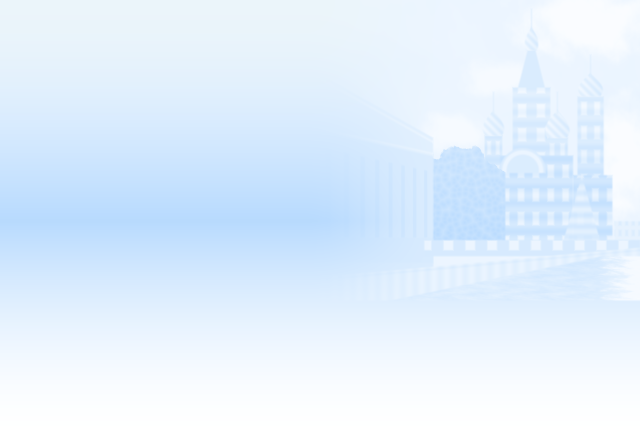
A Shadertoy shader for this background:

```glsl
// A pale blue band fades into a hazy riverside town on the right.
// Every part writes a tint depth (0 white, 1 deepest blue) built from soft
// masks, sine clouds and cellular foliage; one ramp turns depth into colour.
#define CANVAS vec2(146.3, 100.0)
#define BAND_Y 49.5
#define SOFT 0.32
#define INK vec3(0.28, 0.145, 0.006)
#define SKY_DEPTH 0.27
#define WALL_DEPTH 0.68
#define TREE_DEPTH 0.80
#define WATER_DEPTH 0.56
#define HAZE_START 70.0
#define HAZE_END 102.0
#define SHORE_Y 31.4

float inside(float d) { return smoothstep(SOFT, -SOFT, d); }

float box(vec2 p, vec2 low, vec2 high) {
    vec2 d = abs(p - 0.5 * (low + high)) - 0.5 * (high - low);
    return inside(max(d.x, d.y));
}

vec2 hash2(vec2 c) {
    return fract(sin(vec2(dot(c, vec2(127.1, 311.7)), dot(c, vec2(269.5, 183.3)))) * 4375.85);
}

// Distance to the nearest scattered point
float cells(vec2 p) {
    vec2 cell = floor(p), f = fract(p);
    float nearest = 2.0;
    for (int j = -1; j <= 1; j++)
        for (int i = -1; i <= 1; i++) {
            vec2 o = vec2(i, j);
            nearest = min(nearest, length(o + hash2(cell + o) - f));
        }
    return nearest;
}

float waves(vec2 p) {
    float sum = 0.0, amp = 0.5;
    for (int i = 0; i < 4; i++) {
        sum += amp * sin(p.x + 1.7 * sin(p.y)) * cos(p.y + sin(p.x * 0.7));
        p = mat2(1.6, 1.2, -1.2, 1.6) * p + 2.3;
        amp *= 0.5;
    }
    return sum;
}

float puff(vec2 p, vec2 centre, vec2 size) {
    vec2 q = (p - centre) / size;
    return smoothstep(1.3, 0.35, length(q) + 0.45 * waves(p * 0.35));
}

// Repeated upright openings
float windows(vec2 p, vec2 pitch) {
    vec2 g = abs(fract(p / pitch) - 0.5) * pitch;
    return inside(max(g.x - 0.22 * pitch.x, g.y - 0.28 * pitch.y));
}

// Bulb with a pointed crown; s holds centre x, base y, radius, height
float onion(vec2 p, vec4 s) {
    float t = clamp((p.y - s.y) / s.w, 0.0, 1.0);
    float w = s.z * pow(1.0 - t, 1.3) * (0.75 + 2.6 * t);
    return inside(max(abs(p.x - s.x) - w, s.y - p.y)) * step(p.y, s.y + s.w);
}

float bandDepth(float y) {
    float below = pow(clamp(y / BAND_Y, 0.0, 1.0), 1.7);
    float above = 1.0 - 0.72 * sin(1.571 * (y - BAND_Y) / (100.0 - BAND_Y));
    return y < BAND_Y ? below : above;
}

float skyDepth(vec2 p) {
    float cloud = max(puff(p, vec2(135, 95), vec2(17, 9)), puff(p, vec2(143, 64), vec2(8, 14)));
    cloud = max(cloud, 0.7 * puff(p, vec2(114, 82), vec2(9, 4)));
    cloud = max(cloud, 0.7 * puff(p, vec2(103, 70), vec2(8, 4)));
    return mix(SKY_DEPTH + 0.03 * waves(p * 0.15), 0.07, cloud);
}

float palace(float d, vec2 p) {
    float s = p.x - 75.0, roof = 82.0 - 0.56 * s, eave = 70.0 - 0.22 * s;
    d = mix(d, 0.40, inside(max(p.y - roof, p.x - 99.0)));
    d = mix(d, 0.50, inside(max(p.y - eave, p.x - 99.0)));
    float bay = fract(s * 0.22 + s * s * 0.0042 + 0.5) - 0.5;
    float column = smoothstep(0.22, 0.08, abs(bay)) * box(p, vec2(73, 45.7), vec2(98, eave - 4.0));
    d += 0.13 * column;
    float trim = inside(abs(p.y - eave) - 0.4) + inside(abs(p.y - roof + 1.0) - 0.3);
    d -= 0.12 * trim * step(p.x, 99.0);
    return mix(d, 0.55, 0.8 * box(p, vec2(73, 40), vec2(99, 45.7)));
}

float church(float d, vec2 p) {
    const vec4 domes[4] = vec4[4](vec4(112.8, 69, 2.5, 6), vec4(121.5, 88.5, 1.6, 5.5),
                                  vec4(127.4, 68.5, 2.9, 6.5), vec4(135, 78, 2.9, 5.5));
    const vec3 drums[4] = vec3[4](vec3(2.0, 56, 69), vec3(4.3, 60, 80),
                                  vec3(2.4, 58, 68.5), vec3(3.0, 43, 78));
    float tent = abs(p.x - 121.5) - mix(3.2, 0.9, (p.y - 79.5) / 9.0);
    d = mix(d, 0.52, inside(max(tent, abs(p.y - 84.0) - 4.5)));
    for (int i = 0; i < 4; i++) {
        vec4 dome = domes[i];
        vec3 drum = drums[i];
        vec2 q = p - dome.xy;
        float stone = mix(0.72, 0.46, smoothstep(50.0, 80.0, p.y)) + 0.07 * sin(p.y * 2.3);
        stone -= 0.24 * windows(q, vec2(drum.x, 5.5));
        d = mix(d, stone, box(p, vec2(dome.x - drum.x, drum.y), vec2(dome.x + drum.x, drum.z)));
        float gloss = 0.38 + 0.09 * q.x / dome.z + 0.10 * sin(3.0 * (q.x + q.y));
        d = mix(d, gloss, onion(p, dome));
        d = mix(d, 0.45, 0.7 * box(q, vec2(-0.15, dome.w - 1.0), vec2(0.15, dome.w + 4.0)));
    }
    // Nave, side wing, round gable and porch spire
    float wall = WALL_DEPTH + 0.10 * sin(p.y * 1.9) - 0.32 * windows(p - vec2(114, 42), vec2(3.4, 5.4));
    d = mix(d, wall, box(p, vec2(114.3, 43), vec2(131, 64.5)));
    d = mix(d, wall + 0.04, box(p, vec2(131, 43), vec2(140, 60)));
    float arch = length(p - vec2(119.5, 61));
    d = mix(d, 0.50 - 0.22 * inside(abs(arch - 4.2) - 0.5), inside(max(arch - 5.2, 60.5 - p.y)));
    float spire = abs(p.x - 133.0) - 0.28 * (60.0 - p.y);
    return mix(d, 0.45 + 0.15 * sin(p.y * 2.5), 0.8 * inside(max(spire, 45.0 - p.y)));
}

float riverside(float d, vec2 p) {
    float crown = 66.5 - 0.06 * pow(p.x - 105.0, 2.0) + 2.0 * waves(p * 0.6);
    float leaf = TREE_DEPTH + 0.22 * (0.45 - cells(p * 0.75)) + 0.008 * (55.0 - p.y);
    d = mix(d, leaf, box(p, vec2(99, 43), vec2(115.5, crown)));
    d = mix(d, 0.34 + 0.15 * windows(p, vec2(1.5, 2.4)), box(p, vec2(140.5, 43), vec2(150, 49.5)));
    float road = 0.56 - 0.3 * windows(p - vec2(0, 42), vec2(5, 4));
    d = mix(d, road, box(p, vec2(97, 41.5), vec2(150, 45.2)));
    // Quay wall above rippling water
    float quayTop = 37.0 + 0.092 * (p.x - 76.0), waterTop = 31.8 + 0.21 * (p.x - 91.4);
    float quay = 0.36 + 0.06 * sin(p.x * 2.2) + 0.10 * inside(abs(p.y - quayTop + 0.6) - 0.25);
    d = mix(d, quay, inside(p.y - quayTop));
    float ripple = waves(p * vec2(0.5, 1.8));
    float water = WATER_DEPTH - 0.10 * (41.0 - p.y) / 10.0 + 0.13 * ripple;
    water = mix(water, 0.06, smoothstep(137.0, 145.0, p.x + 5.0 * ripple) * 0.85);
    return mix(d, water, inside(p.y - min(waterTop, 41.5)));
}

void mainImage(out vec4 fragColor, in vec2 fragCoord) {
    vec2 p = fragCoord / iResolution.xy * CANVAS;
    float scene = riverside(church(palace(skyDepth(p), p), p), p);
    float haze = smoothstep(HAZE_START, HAZE_END, p.x) * inside(SHORE_Y - p.y);
    float depth = mix(bandDepth(p.y), scene, haze);
    vec3 colour = 1.0 - clamp(depth, 0.0, 1.0) * INK;
    colour.b -= 0.018 * smoothstep(65.0, 100.0, p.y) * (1.0 - haze);
    fragColor = vec4(colour, 1.0);
}
```
